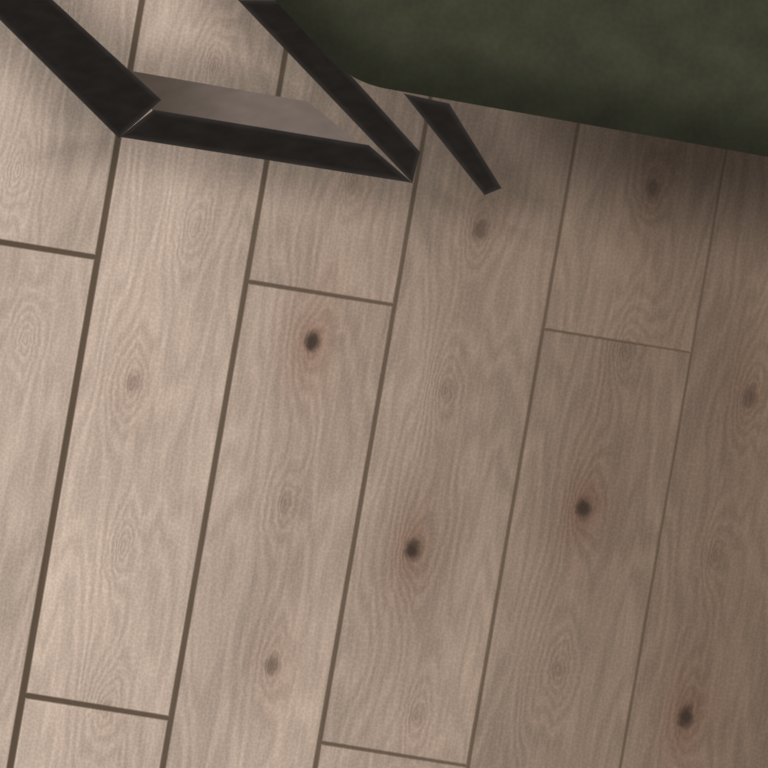
This texture is drawn by a WebGL 2 fragment shader. Its source:

```glsl
#version 300 es
precision highp float;
// Slanted oak floor planks with knots, below dark furniture legs and a green upholstered seat.
uniform vec2 u_resolution;
out vec4 fragColor;

vec2 hash2(vec2 p) {
  vec3 q = fract(p.xyx * vec3(0.1031, 0.1030, 0.0973));
  q += dot(q, q.yzx + 33.33);
  return fract((q.xx + q.yz) * q.zy);
}

// Distance to the nearest scattered point
float cellular(vec2 p) {
  vec2 cell = floor(p);
  float nearest = 2.0;
  for (int j = -1; j <= 1; j++)
    for (int i = -1; i <= 1; i++) {
      vec2 c = cell + vec2(i, j);
      nearest = min(nearest, length(c + hash2(c) - p));
    }
  return nearest;
}

// Layered, rotated sines, roughly -1 to 1
float waves(vec2 p) {
  float sum = 0.0, amp = 0.5;
  for (int i = 0; i < 4; i++) {
    sum += amp * sin(p.x + 1.3 * sin(p.y)) * cos(p.y * 0.8 + 0.7);
    p = mat2(1.4, 1.1, -1.1, 1.4) * p + 2.3;
    amp *= 0.55;
  }
  return sum;
}

// Signed distance past one edge, then past a convex quad
float edge(vec2 p, vec2 a, vec2 b) {
  vec2 e = normalize(b - a);
  return dot(p - a, vec2(e.y, -e.x));
}
float quad(vec2 p, vec2 a, vec2 b, vec2 c, vec2 d) {
  return max(max(edge(p, a, b), edge(p, b, c)), max(edge(p, c, d), edge(p, d, a)));
}

float smoothMax(float a, float b, float k) {
  float h = max(k - abs(a - b), 0.0) / k;
  return max(a, b) + h * h * k * 0.25;
}

vec3 woodFloor(vec2 p, float px) {
  // Plank layout: slanted columns, every second one shifted by half a length
  float u = (p.x + 0.172 * (p.y - 0.5) - 0.099) / 0.1986;
  float v = 1.0 - p.y + 0.16 * p.x;
  float column = floor(u);
  float w = (v - 0.1 - 0.585 * mod(column, 2.0)) / 1.17;
  vec2 seed = hash2(vec2(column, floor(w)) + 17.0);
  vec2 q = vec2((fract(u) - 0.5) * 0.1986, v);

  // Grain is the contour lines of a stretched field, bent around the knots
  float field = 1.3 * waves(vec2(q.x * 26.0, q.y * 6.0) + seed * 40.0) + q.x * 9.0;
  float knotDark = 0.0, knotHalo = 0.0;
  float firstKnot = 0.7 - 0.08 * column - 0.17 * (1.0 - mod(column, 2.0));
  for (int k = -2; k <= 2; k++) {
    float odd = mod(float(k) + 2.0, 2.0);
    vec2 d = q - vec2((hash2(vec2(column, k)).x - 0.5) * 0.05, firstKnot + 0.215 * float(k));
    d += 0.003 * waves(d * 160.0 + seed * 9.0);
    float strength = mix(1.0, 0.35, odd) * smoothstep(-0.5, 1.0, column);
    strength *= k == 0 ? 1.0 : 0.45;
    float r = length(d * vec2(1.0, 0.75));
    field += 2.6 * exp(-length(d * vec2(1.0, 0.4)) / 0.022);
    knotDark += strength * smoothstep(0.015, 0.003, r);
    knotHalo += strength * exp(-length(d * vec2(1.0, 0.5)) / 0.025);
  }
  float rings = sin(field * 15.0 + 0.4 * waves(q * vec2(300.0, 40.0)));
  float fibres = cellular(vec2(q.x * 210.0, q.y * 14.0) + seed * 50.0) - 0.5;
  float speckle = cellular(p * 230.0) - 0.5;
  float blotch = waves(vec2(q.x * 20.0, q.y * 5.0) + seed * 23.0);

  // Light falls from the left
  vec3 wood = mix(vec3(0.71, 0.635, 0.575), vec3(0.45, 0.38, 0.325),
                  smoothstep(0.1, 1.05, p.x - 0.12 * (p.y - 0.5)));
  wood *= 0.96 + 0.08 * seed.x + 0.05 * smoothstep(0.1, 0.6, p.y);
  wood *= 1.0 + 0.035 * rings + 0.07 * fibres + 0.09 * speckle + 0.09 * blotch;
  wood = mix(wood, wood * vec3(0.83, 0.74, 0.70), clamp(knotHalo, 0.0, 1.0));
  wood = mix(wood, vec3(0.2, 0.17, 0.15), 0.75 * clamp(knotDark, 0.0, 1.0));

  // Seams and end joints narrow towards the right
  float seam = abs(fract(u + 0.5) - 0.5) * 0.1986 - mix(0.0042, 0.0008, p.x);
  float joint = abs(fract(w + 0.5) - 0.5) * 1.17 - mix(0.0034, 0.0003, p.x);
  float gap = smoothstep(px + 0.001, -px, min(seam, joint));
  return mix(wood, vec3(0.31, 0.26, 0.21), gap * mix(0.9, 0.55, p.x));
}

void main() {
  vec2 p = gl_FragCoord.xy / u_resolution;
  p.y = 1.0 - p.y; // measured downwards from the top
  float px = 1.0 / u_resolution.y;

  // Furniture outlines
  float seat = smoothMax(dot(p - vec2(0.358, 0.0), vec2(-0.738, 0.675)),
                         dot(p - vec2(0.456, 0.107), vec2(-0.176, 0.984)), 0.03);
  float barTop = quad(p, vec2(0.168, 0.092), vec2(0.4, 0.132), vec2(0.47, 0.188), vec2(0.2, 0.146));
  float barFront = quad(p, vec2(0.2, 0.143), vec2(0.48, 0.189), vec2(0.537, 0.238), vec2(0.155, 0.178));
  float leftLeg = quad(p, vec2(-0.04, -0.014), vec2(0.064, -0.004), vec2(0.21, 0.13), vec2(0.155, 0.18));
  float rightLeg = quad(p, vec2(0.31, 0.0), vec2(0.368, 0.0), vec2(0.547, 0.198), vec2(0.537, 0.238));
  float backLeg = quad(p, vec2(0.526, 0.122), vec2(0.585, 0.135), vec2(0.653, 0.245), vec2(0.631, 0.254));
  float legs = min(min(barFront, leftLeg), min(rightLeg, backLeg));

  // Floor with soft contact shadows
  vec3 color = woodFloor(p, px);
  color *= 1.0 - 0.42 * smoothstep(0.17, 0.0, seat) * smoothstep(0.45, 0.85, p.x);
  color *= 1.0 - 0.2 * smoothstep(0.07, 0.0, min(legs, barTop));

  // Frame: lit upper face, then dark sides
  float streak = waves(p * vec2(90.0, 160.0));
  vec3 litFace = mix(vec3(0.32, 0.28, 0.25), vec3(0.45, 0.40, 0.37), smoothstep(0.18, 0.34, p.x));
  color = mix(color, litFace * (1.0 + 0.05 * streak), smoothstep(px, -px, barTop));
  vec3 darkFrame = vec3(0.14, 0.125, 0.115) * (1.0 + 0.12 * streak);
  darkFrame += 0.05 * smoothstep(-0.008, 0.0, legs);
  color = mix(color, darkFrame, smoothstep(px, -px, legs));

  // Upholstery: mottled green, darker at its rim
  float nap = waves(p * 45.0) + 0.7 * (cellular(p * 130.0) - 0.5);
  vec3 green = vec3(0.222, 0.225, 0.175) * (1.0 + 0.1 * nap);
  green *= mix(0.72, 1.08, smoothstep(0.0, -0.09, seat));
  color = mix(color, green, smoothstep(px, -px, seat));

  fragColor = vec4(color, 1.0);
}
```
